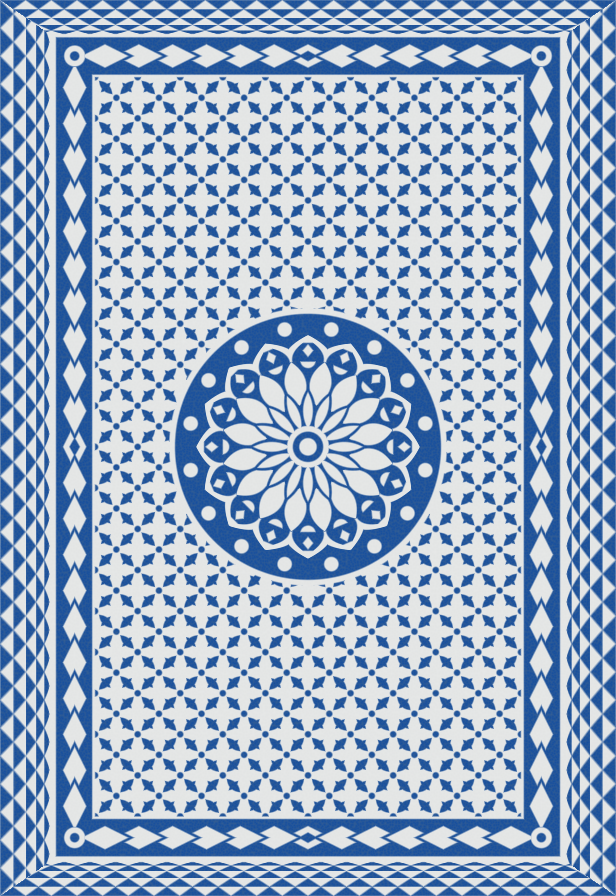
This pattern is drawn by a Shadertoy shader. Its source:

```glsl
const vec2 CARD = vec2(528.0, 768.0);
const vec2 PANEL = vec2(185.0, 319.0);
const vec2 FRAME = vec2(216.0, 351.0);
const vec2 CHAIN = vec2(200.0, 335.0);
const vec3 PAPER = vec3(0.895, 0.902, 0.90);
const vec3 INK = vec3(0.14, 0.335, 0.60);
const float PI = 3.14159265;

float fill(float d, float soft) { return smoothstep(soft, -soft, d); }

float box(vec2 p, vec2 halfSize) {
    vec2 q = abs(p) - halfSize;
    return max(q.x, q.y);
}

float diamond(vec2 p, vec2 r) {
    return (abs(p.x) / r.x + abs(p.y) / r.y - 1.0) * r.x * r.y / length(r);
}

// Pointed leaf along the x axis
float leaf(vec2 p, float len, float wide) {
    float t = p.x / len;
    return max(abs(p.y) - wide * (1.0 - t * t), abs(p.x) - len);
}

vec2 hash2(vec2 p) {
    return fract(sin(vec2(dot(p, vec2(127.1, 311.7)), dot(p, vec2(269.5, 183.3)))) * 43758.5);
}

float cellular(vec2 p) {
    vec2 cell = floor(p), f = fract(p);
    float nearest = 2.0;
    for (int j = -1; j <= 1; j++)
    for (int i = -1; i <= 1; i++) {
        vec2 o = vec2(i, j);
        nearest = min(nearest, length(o + hash2(cell + o) - f));
    }
    return nearest;
}

// Staggered blossoms: diagonal barbed leaves around dots
float blossomField(vec2 p) {
    vec2 pitch = vec2(18.25, 17.6);
    vec2 g = p / pitch, cell = floor(g);
    vec2 q = (fract(g) - 0.5) * pitch;
    q.x *= 1.0 - 2.0 * mod(cell.x + cell.y, 2.0);
    vec2 r = vec2(q.x + q.y, q.y - q.x) * 0.7071;
    float d = min(leaf(r, 8.0, 3.2), leaf(r.yx, 5.6, 2.1));
    vec2 node = floor(g + 0.5);
    float offNode = mod(node.x + node.y, 2.0);
    return min(d, length(p - node * pitch) - 2.7 + offNode * 9.0);
}

// Staggered triangle rows, widening towards the card edge
float triangleBorder(vec2 p) {
    vec2 side = (abs(p) - FRAME) / (CARD * 0.5 - FRAME);
    float depth = max(side.x, side.y);
    float along = side.x > side.y ? p.y / 24.0 : p.x / 22.0;
    float row = 5.0 * pow(max((depth - 0.12) / 0.88, 0.0), 0.7);
    float f = fract(row);
    float wave = abs(fract(along + 0.5 * floor(row)) * 2.0 - 1.0);
    float d = max((wave - f) * 5.5, (f - 1.0) * 8.0);
    return max(d, (0.12 - depth) * 40.0);
}

// Interlocked links mirrored about the middle; s runs along the band
float chain(float s, float across, float pitch, float count) {
    float a = abs(s);
    float id = floor(a / pitch);
    vec2 q = vec2(a - id * pitch, across);
    vec2 size = vec2(20.0, 10.0);
    float link = diamond(q, size) + step(count + 0.5, id) * 40.0;
    float next = diamond(q - vec2(pitch, 0.0), size) + step(count - 0.5, id) * 40.0;
    if (id < 0.5) link = max(link, -diamond(q, vec2(8.0, 4.5)));
    return min(next, max(link, 2.2 - next));
}

// Folds p into one of n equal sectors, with the sector axis on x
vec2 sector(vec2 p, float n, float turn) {
    float arc = 2.0 * PI / n;
    float a = atan(p.x, p.y) + turn * arc;
    a = mod(a + 0.5 * arc, arc) - 0.5 * arc;
    return length(p) * vec2(cos(a), sin(a));
}

// Light shapes inside the dark disc
float medallion(vec2 p) {
    float r = length(p);
    vec2 q = sector(p, 16.0, 0.0);
    vec2 h = sector(p, 16.0, 0.5);
    float arch = leaf(q - vec2(75.0, 0.0), 21.0, 20.5);
    float d = max(abs(arch + 3.6) - 3.3, 74.0 - r);
    d = min(d, length(h - vec2(102.5, 0.0)) - 6.2);
    d = min(d, diamond(q - vec2(82.5, 0.0), vec2(5.5, 4.5)));
    float moon = length(q - vec2(74.0, 0.0)) - 6.5;
    d = min(d, max(moon, q.x - 73.0));
    float ray = leaf(q - vec2(31.0, 0.0), 16.0, 4.2);
    float petal = leaf(h - vec2(55.0, 0.0), 19.0, 9.2);
    d = min(d, max(petal, 2.4 - ray));
    d = min(d, ray);
    d = min(d, abs(r - 15.5) - 2.5);
    return min(d, r - 7.5);
}

void mainImage(out vec4 fragColor, in vec2 fragCoord) {
    vec2 p = (fragCoord / iResolution.xy - 0.5) * CARD;
    float soft = 0.5 + 0.5 * CARD.y / iResolution.y;
    vec2 c = p - vec2(0.0, 1.0);

    // Outer border and solid frame
    float ink = fill(triangleBorder(p), soft);
    ink = max(ink, fill(box(c, FRAME), soft));

    // Chain band and corner rings
    float links = min(max(chain(c.x, abs(c.y) - CHAIN.y, 29.0, 6.0), abs(c.x) - 192.0),
                      max(chain(c.y, abs(c.x) - CHAIN.x, 30.8, 10.0), abs(c.y) - 326.0));
    float rings = abs(length(abs(c) - CHAIN) - 6.5) - 2.5;
    ink *= 1.0 - fill(min(links, rings), soft);

    // Inner panel
    float field = max(blossomField(c), box(c, vec2(182.5, 316.8)));
    field = max(field, 119.0 - length(c));
    ink = mix(ink, fill(field, soft), fill(box(c, PANEL), soft));

    // Central medallion
    float disc = fill(length(c) - 114.0, soft);
    ink = mix(ink, 1.0 - fill(medallion(c), soft), disc);

    // Printed grain
    float grain = cellular(p * 0.45) - 0.5;
    vec3 color = mix(PAPER, INK + grain * vec3(0.09, 0.04, -0.05), ink);
    fragColor = vec4(color + grain * 0.012, 1.0);
}
```
